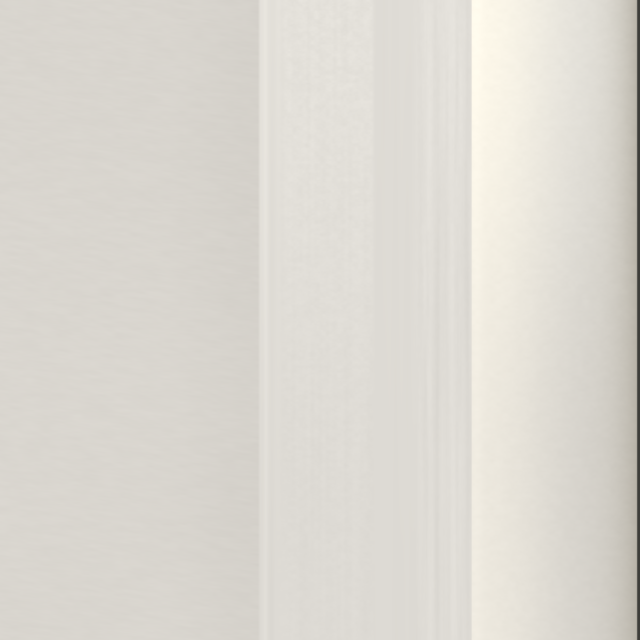
Write a Shadertoy shader that draws this texture.

```glsl
// Pale moulded panel: a flat brushed field, a raised grained strip, a smooth
// groove, a finely reeded strip and a rounded cream edge lit from the top.
// Bands are layered by soft steps; value noise stretched per band adds grain.

// Vertical boundaries, as fractions of the width
const float STRIP_X  = 0.405;
const float GROOVE_X = 0.583;
const float REED_X   = 0.650;
const float ROUND_X  = 0.737;
const float GAP_X    = 0.9955;

// Surface colours
const vec3 FIELD      = vec3(0.850, 0.836, 0.810);
const vec3 STRIP_LOW  = vec3(0.866, 0.854, 0.830);
const vec3 STRIP_HIGH = vec3(0.894, 0.882, 0.856);
const vec3 GROOVE     = vec3(0.868, 0.856, 0.832);
const vec3 CREAM_LOW  = vec3(0.925, 0.908, 0.868);
const vec3 CREAM_HIGH = vec3(0.990, 0.970, 0.915);
const vec3 TURN_LOW   = vec3(0.845, 0.832, 0.805);
const vec3 TURN_HIGH  = vec3(0.900, 0.890, 0.862);
const vec3 RIM        = vec3(0.705, 0.685, 0.640);
const vec3 GAP        = vec3(0.240, 0.240, 0.225);

// Grain strengths
const float BRUSH_GRAIN = 0.020;
const float STRIP_GRAIN = 0.034;
const float REED_DEPTH  = 0.032;
const float ROUND_GRAIN = 0.018;

float hash(vec2 p) {
    vec3 q = fract(vec3(p.xyx) * 0.1031);
    q += dot(q, q.yzx + 33.33);
    return fract((q.x + q.y) * q.z);
}

float noise(vec2 p) {
    vec2 cell = floor(p), f = fract(p);
    f = f * f * (3.0 - 2.0 * f);
    float low  = mix(hash(cell), hash(cell + vec2(1, 0)), f.x);
    float high = mix(hash(cell + vec2(0, 1)), hash(cell + vec2(1, 1)), f.x);
    return mix(low, high, f.y);
}

// Three octaves, centred on zero
float grain(vec2 p) {
    float sum = 0.0, weight = 0.5;
    for (int i = 0; i < 3; i++) {
        sum += weight * (noise(p) - 0.5);
        p = p * 1.9 + 17.3;
        weight *= 0.6;
    }
    return sum;
}

float edge(float at, float x, float width) {
    return smoothstep(at - width, at + width, x);
}

// Thin vertical line with a soft falloff
float line(float at, float x, float width) {
    float d = (x - at) / width;
    return exp(-d * d);
}

vec3 fieldColor(vec2 uv) {
    float slope = uv.y + 0.12 * uv.x;
    float brush = grain(vec2(uv.x * 42.0, slope * 170.0));
    float cloud = noise(uv * vec2(3.0, 5.0)) - 0.5;
    float shade = 0.016 * smoothstep(0.24, STRIP_X, uv.x);
    return FIELD + BRUSH_GRAIN * brush + 0.006 * cloud - shade;
}

vec3 stripColor(vec2 uv) {
    vec3 color = mix(STRIP_LOW, STRIP_HIGH, smoothstep(0.1, 1.0, uv.y));
    float rough = edge(0.440, uv.x, 0.012) * mix(0.45, 1.0, uv.y);
    color += STRIP_GRAIN * rough * grain(uv * vec2(115.0, 150.0));
    color += 0.010 * (noise(vec2(uv.x * 170.0, uv.y * 3.0)) - 0.5);
    color += 0.018 * line(0.415, uv.x, 0.0035);
    color -= 0.009 * line(0.425, uv.x, 0.005);
    return color;
}

vec3 grooveColor(vec2 uv) {
    float streak = noise(vec2(uv.x * 110.0, uv.y * 2.0)) - 0.5;
    return GROOVE + 0.008 * (uv.y - 0.5) + 0.007 * streak;
}

vec3 reedColor(vec2 uv) {
    float reeds = grain(vec2(uv.x * 125.0, uv.y * 3.5));
    float fleck = grain(uv * vec2(150.0, 90.0));
    vec3 color = GROOVE + 0.004 + 0.016 * smoothstep(0.3, 1.0, uv.y);
    color += REED_DEPTH * reeds + 0.016 * mix(0.4, 1.0, uv.y) * fleck;
    color -= 0.018 * line(0.684, uv.x, 0.004) * smoothstep(0.9, 0.5, uv.y);
    color += 0.012 * (line(0.672, uv.x, 0.004) + line(0.708, uv.x, 0.005));
    return color - 0.014 * line(0.730, uv.x, 0.004);
}

vec3 roundColor(vec2 uv) {
    float across = clamp((uv.x - ROUND_X) / (GAP_X - ROUND_X), 0.0, 1.0);
    float light = smoothstep(0.25, 1.0, uv.y);
    vec3 cream = mix(CREAM_LOW, CREAM_HIGH, light);
    vec3 turn = mix(TURN_LOW, TURN_HIGH, light);
    vec3 color = mix(cream, turn, smoothstep(0.05, 0.72, across));
    color = mix(color, RIM, 0.9 * pow(across, 7.0));
    color += 0.018 * line(ROUND_X + 0.007, uv.x, 0.010);
    return color + ROUND_GRAIN * grain(uv * vec2(95.0, 125.0));
}

void mainImage(out vec4 fragColor, in vec2 fragCoord) {
    vec2 uv = fragCoord / iResolution.xy;
    float soft = max(0.0015, 0.75 / iResolution.x);

    // Bands from left to right
    vec3 color = mix(fieldColor(uv), stripColor(uv), edge(STRIP_X, uv.x, 2.0 * soft));
    color = mix(color, grooveColor(uv), edge(GROOVE_X, uv.x, 0.005));
    color = mix(color, reedColor(uv), edge(REED_X, uv.x, 0.010));
    color = mix(color, roundColor(uv), edge(ROUND_X, uv.x, soft));
    color = mix(color, GAP, edge(GAP_X, uv.x, soft));
    fragColor = vec4(clamp(color, 0.0, 1.0), 1.0);
}
```
